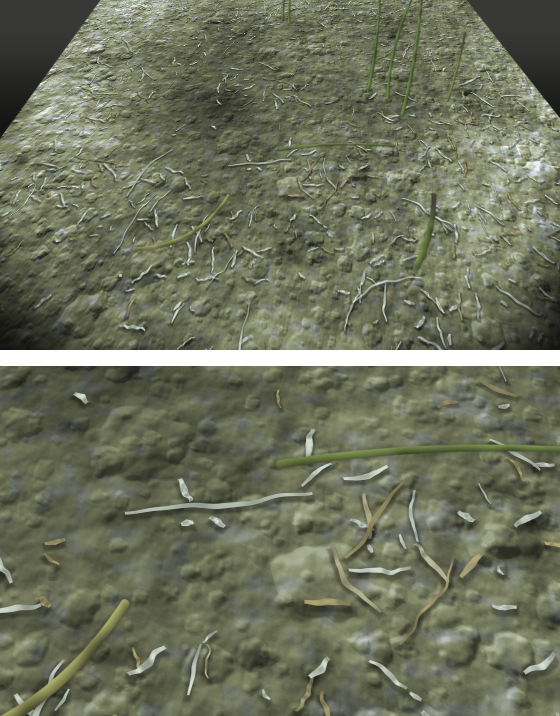
Top: the whole. Bottom: its middle third, enlarged.
This texture is drawn by a Shadertoy shader. Its source:

```glsl
float hash(vec2 p) {
    return fract(sin(dot(p, vec2(127.1, 311.7))) * 43758.5453);
}

float noise(vec2 p) {
    vec2 i = floor(p), f = fract(p);
    f = f * f * (3.0 - 2.0 * f);
    return mix(mix(hash(i), hash(i + vec2(1, 0)), f.x),
               mix(hash(i + vec2(0, 1)), hash(i + vec2(1, 1)), f.x), f.y);
}

float fbm(vec2 p) {
    float sum = 0.0, amp = 0.5;
    for (int i = 0; i < 5; i++) {
        sum += amp * noise(p);
        p = mat2(1.6, 1.2, -1.2, 1.6) * p + 3.7;
        amp *= 0.5;
    }
    return sum;
}

// Rough lumps of earth, one per jittered cell
float clods(vec2 g, float scale, float density) {
    vec2 q = g * scale, cell = floor(q);
    float wobble = 0.3 * (noise(q * 4.0) - 0.5) + 0.14 * (noise(q * 9.0) - 0.5);
    float h = 0.0;
    for (int j = -1; j <= 1; j++)
    for (int i = -1; i <= 1; i++) {
        vec2 c = cell + vec2(i, j);
        if (hash(c + scale) > density) continue;
        vec2 centre = c + 0.2 + 0.6 * vec2(hash(c + 7.3), hash(c + 3.1));
        float r = mix(0.13, 0.42, hash(c + 5.7));
        float d = (length(q - centre) + wobble * r * 2.0) / r;
        h = max(h, 0.75 * r * (1.0 - d * d));
    }
    return h / scale;
}

float height(vec2 g) {
    return 0.06 * fbm(g * 9.0) + 0.013 * fbm(g * 55.0)
         + clods(g, 10.0, 0.25) + clods(g, 22.0, 0.5) + clods(g, 46.0, 0.55);
}

// Dry stems lying on the ground, with a thin cast shadow
void addStraw(inout vec3 col, vec2 g, float scale, float density, float px) {
    vec2 q = g * scale, cell = floor(q);
    for (int j = -1; j <= 1; j++)
    for (int i = -1; i <= 1; i++) {
        vec2 c = cell + vec2(i, j);
        float cluster = smoothstep(0.3, 0.75, noise(c / scale * 7.0 + 2.0));
        if (hash(c + scale) > density * (0.3 + 1.5 * cluster)) continue;
        vec2 d = q - c - 0.3 - 0.4 * vec2(hash(c + 1.7), hash(c + 9.2));
        float a = 6.283 * hash(c + 4.4), len = mix(0.12, 0.62, hash(c + 6.1));
        d = mat2(cos(a), -sin(a), sin(a), cos(a)) * d;
        d.y += (hash(c + 8.8) - 0.5) * 0.7 * d.x * d.x + 0.1 * (noise(vec2(d.x * 5.0, 0) + c) - 0.5);
        float width = 0.0026 * scale * mix(0.35, 1.3, hash(c + 2.5));
        float dist = max(abs(d.y) - width * (1.0 - 0.5 * abs(d.x) / len), abs(d.x) - len) / scale;
        vec2 e = d + 0.004 * scale * vec2(sin(a), cos(a));
        float shadow = max(abs(e.y) - width, abs(e.x) - len) / scale;
        col *= 1.0 - 0.3 * (1.0 - smoothstep(-0.001, 0.003, shadow));
        vec3 tint = mix(vec3(0.66, 0.62, 0.43), vec3(0.8, 0.85, 0.8), smoothstep(0.15, 0.4, hash(c + 3.9)));
        tint *= 0.7 + 0.45 * noise(d * 9.0 + c);
        col = mix(col, tint, 0.9 * (1.0 - smoothstep(-px, px, dist)));
    }
}

// x: distance to a bowed line, y: position along it, z: signed side
vec3 bowedLine(vec2 p, vec2 a, vec2 b, float bow) {
    vec2 ab = b - a, side = normalize(vec2(-ab.y, ab.x));
    float t = clamp(dot(p - a, ab) / dot(ab, ab), 0.0, 1.0);
    vec2 d = p - a - ab * t - side * bow * 4.0 * t * (1.0 - t);
    return vec3(length(d), t, dot(d, side));
}

float glow(vec2 p, vec2 centre, vec2 size) {
    vec2 d = (p - centre) / size;
    return exp(-dot(d, d));
}

void mainImage(out vec4 fragColor, in vec2 fragCoord) {
    vec2 p = fragCoord / iResolution.y;
    p.x += 0.8 - 0.5 * iResolution.x / iResolution.y;
    float px = 1.0 / iResolution.y;

    // Ground plane receding upwards
    float w = 1.7 - p.y;
    vec2 g = vec2((p.x - 0.81) / w, 1.4 / w) + 5.0;

    // Soil lit from above left
    float slope = (height(g) - height(g + vec2(-0.002, 0.0036))) / 0.0041;
    float v = 0.455 + 0.125 * clamp(slope, -1.6, 1.8);
    v += 0.34 * (fbm(g * 5.0 + 20.0) - 0.48) + 0.32 * (fbm(g * 42.0) - 0.48);
    float light = 0.97 + 0.42 * glow(p, vec2(0.15, 0.6), vec2(0.27, 0.32))
                + 0.42 * glow(p, vec2(0.38, 0.98), vec2(0.3, 0.16))
                + 0.38 * glow(p, vec2(1.5, 0.65), vec2(0.25, 0.35))
                + 0.18 * glow(p, vec2(1.1, 0.35), vec2(0.3, 0.25))
                - 0.36 * glow(p, vec2(0.6, 0.7), vec2(0.18, 0.28))
                - 0.16 * glow(p, vec2(1.1, 0.68), vec2(0.35, 0.12));
    v = max(v * light, 0.12);
    vec3 col = v * vec3(0.96, 1.0, 0.76 + 0.15 * smoothstep(0.5, 0.8, v));
    col.b += 0.14 * v * smoothstep(0.55, 0.85, noise(g * 70.0 + 40.0));

    float soft = 0.8 * px / w;
    addStraw(col, g, 40.0, 0.13, soft);
    addStraw(col, g, 24.0, 0.24, soft);
    addStraw(col, g, 13.0, 0.3, soft);
    addStraw(col, g, 8.0, 0.24, soft);

    // Dark backdrop beyond the field edges
    float inside = min(p.x - 0.2875 + 0.726 * (1.0 - p.y), 1.333 + 0.791 * (1.0 - p.y) - p.x);
    vec3 backdrop = vec3(0.22, 0.22, 0.21) * mix(0.35, 1.0, smoothstep(0.6, 0.95, p.y));
    col = mix(backdrop, col, smoothstep(-0.003, 0.003, inside));

    // Green shoots: ends, then bow, half width and dryness
    vec4 ends[9] = vec4[9](
        vec4(1.052, 0.74, 1.085, 1.01), vec4(1.108, 0.72, 1.18, 1.01),
        vec4(1.15, 0.675, 1.204, 1.01), vec4(1.281, 0.72, 1.329, 0.906),
        vec4(0.806, 0.94, 0.812, 1.01), vec4(0.825, 0.935, 0.828, 1.01),
        vec4(0.80, 0.573, 1.125, 0.583), vec4(1.19, 0.24, 1.24, 0.44),
        vec4(0.385, 0.288, 0.652, 0.44));
    vec3 form[9] = vec3[9](
        vec3(-0.006, 0.004, 0.1), vec3(0.016, 0.004, 0.1), vec3(-0.008, 0.005, 0.1),
        vec3(-0.003, 0.003, 0.4), vec3(0.0, 0.003, 0.2), vec3(0.0, 0.003, 0.3),
        vec3(0.01, 0.004, 0.3), vec3(-0.012, 0.01, 0.2), vec3(-0.04, 0.007, 0.9));
    for (int i = 0; i < 9; i++) {
        vec3 s = bowedLine(p, ends[i].xy, ends[i].zw, form[i].x);
        float width = form[i].y * (1.0 - 0.35 * s.y);
        vec3 green = mix(vec3(0.32, 0.41, 0.2), vec3(0.5, 0.5, 0.31), form[i].z);
        green *= 1.0 + 0.3 * clamp(s.z / width, -1.0, 1.0) + 0.4 * (noise(p * 50.0) - 0.5);
        if (i == 3 || i == 7) green = mix(green, vec3(0.27, 0.25, 0.22), smoothstep(0.5, 0.95, s.y));
        col *= 1.0 - 0.15 * (1.0 - smoothstep(width, width + 0.005, s.x));
        col = mix(col, green, 1.0 - smoothstep(width - px, width + px, s.x));
    }

    // Lens falloff in the lower corners
    float rim = length((p - vec2(0.8, 0.62)) / vec2(1.0, 0.85));
    col *= 1.0 - 0.85 * smoothstep(0.74, 1.12, rim) * smoothstep(0.6, 0.2, p.y);
    fragColor = vec4(clamp(col, 0.0, 1.0), 1.0);
}
```
